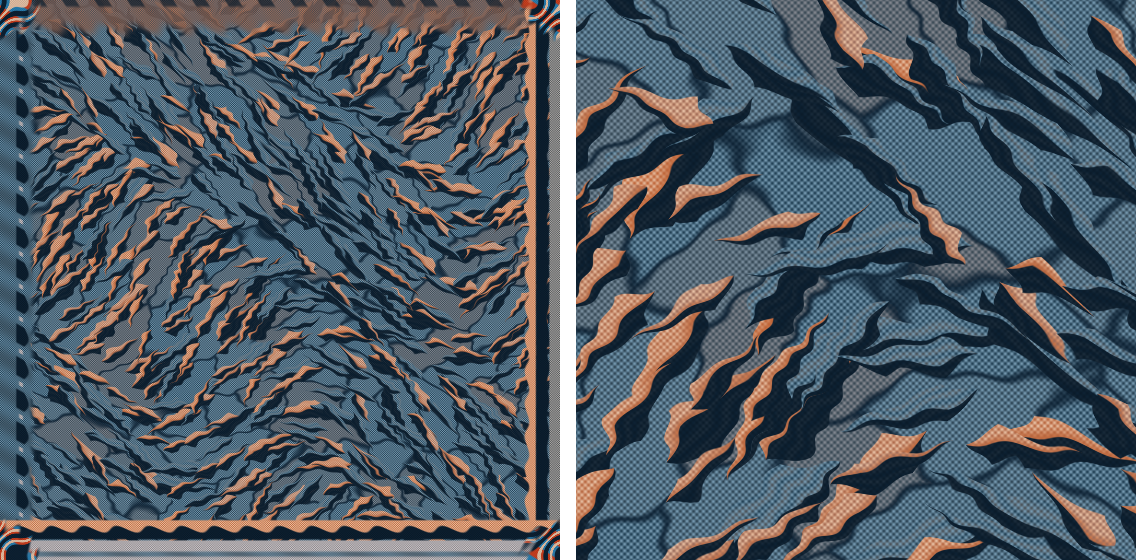
Left, the full canvas; right, a detail of the centre.
A Shadertoy shader for this pattern:

```glsl
const vec3 NAVY  = vec3(0.05, 0.13, 0.20);
const vec3 SLATE = vec3(0.11, 0.23, 0.31);
const vec3 SKY   = vec3(0.46, 0.60, 0.69);
const vec3 GREY  = vec3(0.29, 0.31, 0.33);
const vec3 PEACH = vec3(0.91, 0.76, 0.65);
const vec3 BROWN = vec3(0.60, 0.42, 0.36);
const vec3 RUST  = vec3(0.75, 0.39, 0.21);
const float RISE_ANGLE = 0.85;
const float FALL_ANGLE = -0.80;
const float ANGLE_JITTER = 0.75;
const float COARSE_CELLS = 14.0;
const float FINE_CELLS = 21.0;
const float FACET_CELLS = 13.0;
const float BLADE_WIDTH = 0.34;
const float DOTS = 512.0;
const float PI = 3.14159265;

// Each surface is a pair of inks blended by the halftone.
struct Ink { vec3 light; vec3 shade; };

vec2 hash2(vec2 c) {
    vec3 q = fract(c.xyx * vec3(0.1031, 0.1030, 0.0973));
    q += dot(q, q.yzx + 33.33);
    return fract((q.xx + q.yz) * q.zy);
}

Ink blend(Ink a, Ink b, float k) {
    return Ink(mix(a.light, b.light, k), mix(a.shade, b.shade, k));
}

// 1 inside the interval a..b, with soft ends.
float band(float x, float a, float b, float soft) {
    return smoothstep(a - soft, a + soft, x) * (1.0 - smoothstep(b - soft, b + soft, x));
}

// 0 where the grain falls to the right, 1 where it rises.
float rising(vec2 p) {
    float s = sin(3.0 * p.x + 11.0 * p.y + 1.1) + 1.4 * sin(7.0 * p.x + 6.0 * p.y - 2.7);
    return 0.5 + 0.5 * tanh(2.2 * s);
}

// Offset d expressed along and across a direction.
vec2 turn(vec2 d, float angle) {
    vec2 dir = vec2(cos(angle), sin(angle));
    return vec2(dot(d, dir), dot(d, vec2(-dir.y, dir.x)));
}

// Stretched cellular facets with dark creases.
Ink facets(vec2 p) {
    vec2 home = floor(p * FACET_CELLS);
    float nearest = 9.0, second = 9.0, tone = 0.0;
    for (int k = 0; k < 9; k++) {
        vec2 cell = home + vec2(k / 3 - 1, k % 3 - 1);
        vec2 r = hash2(cell + 211.0);
        vec2 d = p * FACET_CELLS - cell - r;
        float angle = mix(FALL_ANGLE, RISE_ANGLE, rising((cell + r) / FACET_CELLS));
        float dist = length(turn(d, angle + r.x - 0.5) * vec2(0.5, 1.0));
        if (dist < nearest) { second = nearest; nearest = dist; tone = r.y; }
        else second = min(second, dist);
    }
    float crease = 1.0 - smoothstep(0.0, 0.07, second - nearest);
    vec3 light = mix(SKY, mix(GREY, BROWN, tone), 0.4 * smoothstep(0.6, 1.0, tone));
    vec3 shade = mix(SLATE, GREY, 0.6 * tone);
    return Ink(mix(light, NAVY, 0.8 * crease), mix(shade, NAVY, crease));
}

// Chisel-shaped blades: a dark lower flank and a lit upper flank.
Ink layBlades(Ink ink, vec2 p, float cells, float px) {
    vec2 home = floor(p * cells);
    for (int k = 0; k < 9; k++) {
        vec2 cell = home + vec2(k / 3 - 1, k % 3 - 1);
        vec2 r = hash2(cell + cells * 7.0);
        vec2 t = hash2(cell + cells * 7.0 + 91.0);
        vec2 centre = (cell + r) / cells;
        float rise = rising(centre);
        float angle = mix(FALL_ANGLE, RISE_ANGLE, rise) + ANGLE_JITTER * (t.x - 0.5);
        vec2 q = turn(p - centre, angle) * cells;
        float u = q.x / mix(0.6, 0.95, t.y) * (r.x < 0.5 ? -1.0 : 1.0);
        float v = q.y + 0.12 * (u * u - 0.3) * (t.x - 0.3);
        float halfWidth = BLADE_WIDTH * mix(0.6, 1.0, r.y) * min(0.55 * (1.0 - u), 1.8 * (1.0 + u));
        float ridge = v - halfWidth * (r.x - 0.5) * 0.9;
        float soft = px * cells;
        float cover = 1.0 - smoothstep(-soft, soft, abs(v) - halfWidth);
        float lit = smoothstep(-soft, soft, ridge);
        float warm = step(t.y, mix(0.35, 0.8, rise));
        float streak = 0.5 + 0.5 * sin(v * 45.0 + 3.0 * sin(u * 4.0 + t.x * 9.0));
        float rim = 1.0 - smoothstep(0.0, 0.09, abs(ridge));
        vec3 glow = mix(PEACH, RUST, 0.75 * rim + 0.15 * streak);
        Ink face = Ink(mix(SKY, glow, warm), mix(mix(SLATE, GREY, streak), mix(BROWN, RUST, t.x), warm));
        Ink flank = Ink(mix(NAVY, GREY, 0.25 * streak), NAVY * 0.8);
        ink = blend(ink, blend(flank, face, lit), cover);
    }
    return ink;
}

// Beaded left side, ruddy top, striped right side and bottom.
Ink frame(Ink ink, vec2 p, float px) {
    float wave = sin(p.y * 108.0 + p.x * 60.0);
    float ripple = sin(p.x * 108.0 + p.y * 70.0);
    Ink blue = Ink(mix(SKY, GREY, 0.3 + 0.3 * wave), SLATE);
    Ink dark = Ink(NAVY, NAVY * 0.7);
    Ink ruddy = Ink(mix(BROWN, RUST, 0.25 + 0.2 * ripple), GREY);
    Ink gold = Ink(PEACH, RUST);
    Ink pale = Ink(vec3(0.80, 0.78, 0.79), mix(SKY, BROWN, 0.5));
    float soft = 1.5 * px;
    ink = blend(ink, ruddy, 0.85 * smoothstep(0.935, 0.96, p.y + 0.008 * ripple));
    ink = blend(ink, dark, 0.7 * band(p.y, 0.988, 1.1, 0.004) * smoothstep(0.0, 0.5, ripple));
    ink = blend(ink, blue, 1.0 - smoothstep(0.05, 0.065, p.x));
    ink = blend(ink, dark, band(p.x, 0.029, 0.045 + 0.006 * wave, soft) * smoothstep(-0.5, 0.0, wave));
    ink = blend(ink, pale, band(p.x, 0.034, 0.041, soft) * smoothstep(0.88, 0.96, -wave));
    ink = blend(ink, gold, band(p.x, 0.941 + 0.004 * wave, 0.958, soft));
    ink = blend(ink, dark, band(p.x, 0.957, 0.979 + 0.002 * wave, soft));
    ink = blend(ink, Ink(mix(PEACH, SKY, 0.45), GREY), smoothstep(0.979, 0.983, p.x));
    ink = blend(ink, pale, 1.0 - smoothstep(0.033, 0.037, p.y));
    ink = blend(ink, blue, 0.8 * band(p.y, 0.006, 0.015, 0.003));
    ink = blend(ink, dark, band(p.y, 0.037, 0.058 + 0.004 * ripple, soft));
    return blend(ink, gold, band(p.y, 0.055 + 0.006 * ripple, 0.071, soft));
}

// Curled vivid streaks in the four corners.
Ink corners(Ink ink, vec2 p, float px) {
    vec2 d = 0.5 - abs(p - 0.5);
    float cover = 1.0 - smoothstep(0.055, 0.07, length(d) + 0.008 * sin(p.x * 190.0 - p.y * 130.0));
    float curl = sin(160.0 * (p.x - p.y) + 2.5 * sin(p.y * 75.0) + 2.0 * sin(p.x * 90.0));
    float hue = sin(85.0 * p.x + 130.0 * p.y);
    vec3 vivid = mix(vec3(0.16, 0.50, 0.70), vec3(0.80, 0.25, 0.12), smoothstep(-0.3, 0.3, hue));
    vec3 tint = mix(NAVY, vivid, smoothstep(-0.5, 0.0, curl));
    tint = mix(tint, PEACH, smoothstep(0.65, 0.85, curl));
    return blend(ink, Ink(tint, tint * 0.85), cover);
}

void mainImage(out vec4 fragColor, in vec2 fragCoord) {
    vec2 p = fragCoord / iResolution.xy;
    float px = 0.8 / iResolution.y;
    // Slight combing roughens the edges.
    vec2 rough = p + 0.0018 * vec2(sin(p.y * 310.0 + 5.0 * sin(p.x * 40.0)), sin(p.x * 170.0 + p.y * 90.0));
    Ink ink = facets(rough);
    ink = layBlades(ink, rough, COARSE_CELLS, px);
    ink = layBlades(ink, rough, FINE_CELLS, px);
    ink = corners(frame(ink, p, px), p, px);
    // Halftone checker, faded when the canvas is too small to hold it.
    float fade = 1.0 - smoothstep(1.05, 1.5, DOTS / iResolution.y);
    float dots = sin(PI * DOTS * p.x) * sin(PI * DOTS * p.y) * fade;
    fragColor = vec4(mix(ink.shade, ink.light, 0.52 + 0.46 * dots), 1.0);
}
```
